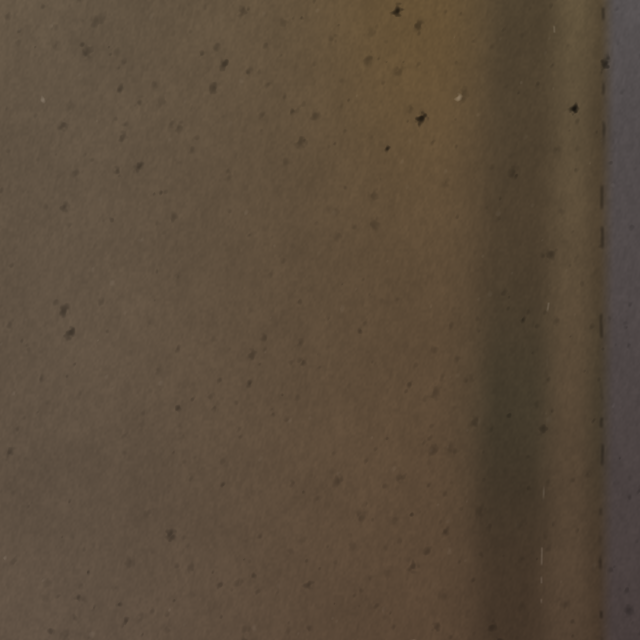
This texture is drawn by a WebGL 1 fragment shader. Its source:

```glsl
precision highp float;
uniform vec2 u_resolution;

float hash(vec2 p) {
  vec3 q = fract(vec3(p.xyx) * 0.1031);
  q += dot(q, q.yzx + 33.33);
  return fract((q.x + q.y) * q.z);
}

float noise(vec2 p) {
  vec2 i = floor(p), f = fract(p);
  f = f * f * (3.0 - 2.0 * f);
  return mix(mix(hash(i), hash(i + vec2(1.0, 0.0)), f.x),
             mix(hash(i + vec2(0.0, 1.0)), hash(i + 1.0), f.x), f.y);
}

float fbm(vec2 p) {
  float sum = 0.0, amp = 0.5;
  for (int i = 0; i < 4; i++) {
    sum += amp * noise(p);
    p = p * 2.03 + 17.1;
    amp *= 0.5;
  }
  return sum;
}

// Soft, slanted pits scattered one per grid cell
float specks(vec2 p, float cells, float share, float size, float seed) {
  vec2 g = p * cells, base = floor(g);
  float cover = 0.0;
  for (int y = -1; y <= 1; y++) {
    for (int x = -1; x <= 1; x++) {
      vec2 cell = base + vec2(float(x), float(y));
      vec2 id = cell + seed;
      float present = step(hash(id + 3.7), share);
      vec2 d = (g - cell - vec2(hash(id + 11.3), hash(id + 29.1))) / cells;
      d = vec2(d.x - 0.4 * d.y, 0.75 * d.y + 0.2 * d.x);
      float r = size * (0.5 + 0.7 * hash(id + 47.9));
      float ragged = 0.5 + noise(p * 200.0 + seed);
      float spot = 1.0 - smoothstep(0.1, 1.3, length(d) / (r * ragged));
      cover = max(cover, present * spot * (0.3 + 0.7 * hash(id + 61.3)));
    }
  }
  return cover;
}

void main() {
  vec2 p = gl_FragCoord.xy / u_resolution;
  float x = p.x + 0.022 * (1.0 - p.y);
  float edgeX = p.x + 0.004 * (1.0 - p.y);

  // Broad wall tone: grey at left, faint ochre at upper right, brown below
  vec3 greyWall = mix(vec3(0.368, 0.312, 0.26), vec3(0.392, 0.338, 0.272), p.y);
  vec3 warmWall = mix(vec3(0.352, 0.278, 0.212), vec3(0.38, 0.313, 0.224), p.y);
  vec3 color = mix(greyWall, warmWall, smoothstep(0.05, 0.72, p.x));
  vec2 glow = (p - vec2(0.65, 0.97)) * vec2(7.0, 4.0);
  color += exp(-dot(glow, glow)) * vec3(0.012, 0.003, -0.016);

  // Soft vertical groove, ridge and blue-grey side
  vec3 groove = mix(vec3(0.268, 0.212, 0.162), vec3(0.305, 0.258, 0.188), p.y);
  groove += exp(-pow((p.y - 0.36) * 6.0, 2.0)) * vec3(-0.018, 0.0, 0.0);
  vec3 ridge = mix(vec3(0.325, 0.26, 0.202), vec3(0.375, 0.322, 0.235), p.y);
  vec3 side = mix(vec3(0.285, 0.245, 0.238), vec3(0.335, 0.315, 0.315), p.y);
  color = mix(color, groove, 0.3 * smoothstep(0.69, 0.75, x));
  color = mix(color, groove, smoothstep(0.735, 0.795, x));
  color = mix(color, ridge, smoothstep(0.84, 0.9, x));
  color = mix(color, groove, 0.8 * smoothstep(0.9, 0.945, edgeX));
  color = mix(color, side, smoothstep(0.935, 0.965, edgeX));

  // Cloudy stains and fine, nearly upright grain
  color *= 1.0 + 0.1 * (fbm(p * vec2(5.0, 4.0) + 8.0) - 0.47);
  color *= 1.0 + 0.08 * (fbm(p * vec2(28.0, 18.0)) - 0.47);
  vec2 slant = vec2(p.x - 0.2 * p.y, p.y);
  color *= 1.0 + 0.06 * (noise(slant * vec2(180.0, 95.0)) - 0.5);
  color *= 1.0 + 0.06 * (noise(slant * vec2(290.0, 220.0) + 40.0) - 0.5);

  // Dark pits in loose clusters: many faint, few deep
  float cluster = smoothstep(0.35, 0.65, noise(p * 7.0 + 31.0));
  color *= 1.0 - 0.24 * cluster * specks(p, 26.0, 0.3, 0.007, 5.0);
  color *= 1.0 - 0.14 * specks(p, 48.0, 0.15, 0.0045, 90.0);
  float upper = 0.4 + 0.6 * smoothstep(0.4, 0.75, p.y);
  color *= 1.0 - 0.75 * upper * specks(p, 14.0, 0.14, 0.0075, 140.0);

  // Pale flecks, and sparse short chips along the two ridge edges
  color += 0.035 * specks(p, 34.0, 0.1, 0.004, 210.0);
  color += 0.18 * specks(p, 9.0, 0.025, 0.005, 260.0);
  float chip = smoothstep(0.72, 0.92, noise(vec2(3.0, p.y * 65.0)));
  float crack = smoothstep(0.55, 0.9, noise(vec2(9.0, p.y * 50.0)));
  float wobble = 0.004 * (noise(vec2(5.0, p.y * 30.0)) - 0.5);
  color += 0.08 * chip * (1.0 - smoothstep(0.0, 0.003, abs(x + wobble - 0.867)));
  color *= 1.0 - 0.25 * crack * (1.0 - smoothstep(0.0, 0.005, abs(edgeX + wobble - 0.943)));

  gl_FragColor = vec4(clamp(color, 0.0, 1.0), 1.0);
}
```
